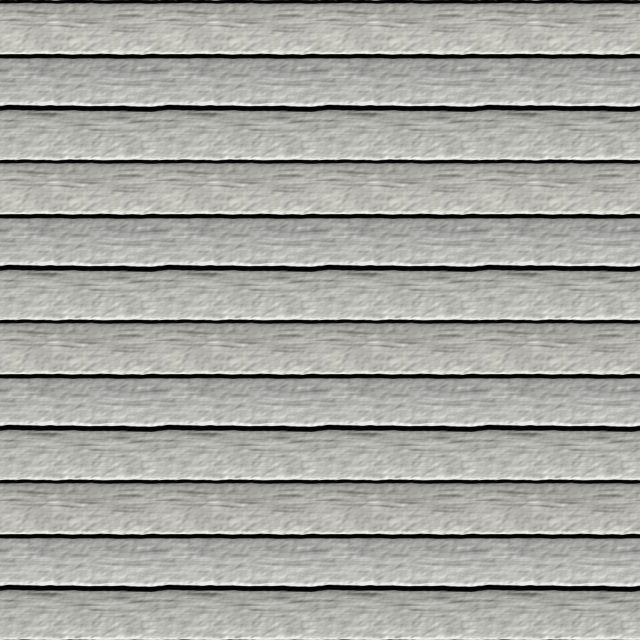
Give the GLSL for this texture, as a three.js fragment shader.

```glsl
varying vec2 vUv;

const float TAU = 6.2831853;
const float TILES = 4.0;             // repeats of the grain, across and up
const float BOARDS = 12.0;           // boards up the canvas
const float BOARD_SHIFT = 0.04;      // gap position, in board heights
const float GAP_HALF = 0.039;        // half width of a gap, in board heights
const float GAP_SOFT = 0.016;
const float LIP_WIDTH = 0.045;       // bright lower edge of a board
const float LIP_LEVEL = 0.94;
const float TOP_LEVEL = 0.66;
const float BOTTOM_LEVEL = 0.755;
const float GRAIN_DEPTH = 0.12;
const float STREAK_DEPTH = 0.23;
const float SCRATCH_DEPTH = 0.12;
const vec3 WARM_TINT = vec3(1.005, 1.0, 0.962);
const vec3 COOL_TINT = vec3(0.992, 1.0, 0.985);
const vec3 GAP_COLOR = vec3(0.012, 0.016, 0.012);

vec3 hash3(vec2 cell) {
  vec3 h = vec3(dot(cell, vec2(127.1, 311.7)),
                dot(cell, vec2(269.5, 183.3)),
                dot(cell, vec2(419.2, 371.9)));
  return fract(sin(h) * 43758.55);
}

// Signed cellular noise: one soft spot per cell, wrapped at the period
float flecks(vec2 p, vec2 period) {
  vec2 cell = floor(p);
  float sum = 0.0;
  for (int j = -1; j <= 1; j++) {
    for (int i = -1; i <= 1; i++) {
      vec2 c = cell + vec2(float(i), float(j));
      vec3 h = hash3(mod(c, period));
      vec2 away = p - c - h.xy;
      float spot = max(1.0 - dot(away, away), 0.0);
      sum += (2.0 * h.z - 1.0) * spot * spot * spot;
    }
  }
  return sum;
}

float grainLayer(vec2 p, vec2 cells) {
  return flecks(p * cells, cells);
}

// Strokes rising to the right; whole-number axes keep the wrap
float scratchLayer(vec2 p, vec2 cells) {
  vec2 axes = vec2(2.0 * p.x + p.y, 2.0 * p.y - p.x);
  return flecks(axes * cells, cells);
}

// Gap centre relative to its row: a rounded sawtooth plus small ripples
float gapOffset(float kind, float x) {
  float saw = 0.0;
  for (int n = 1; n <= 5; n++) {
    saw += sin(TAU * float(n) * x) / float(n);
  }
  float slant = kind < 0.5 ? 0.009 : 0.002;
  float ripple = sin(TAU * (3.0 * x + 0.37 * kind))
               + 0.7 * sin(TAU * (7.0 * x + 0.61 * kind));
  float level = abs(kind - 1.0) < 0.5 ? -0.015 : 0.01;
  return level + slant * saw + 0.004 * ripple;
}

void main() {
  vec2 p = vUv * TILES;
  float y = vUv.y * BOARDS + BOARD_SHIFT;

  // Nearest gap and the board it bounds
  float gap = floor(y + 0.5);
  float gapKind = mod(gap - 1.0, 3.0);
  float d = y - gap - gapOffset(gapKind, p.x);
  float row = mod(d > 0.0 ? gap : gap - 1.0, BOARDS);
  float kind = mod(row, 3.0);
  float t = d > 0.0 ? d : 1.0 + d;

  // Long grain, gently bent, and short diagonal scratches
  vec2 bent = p;
  bent.y += 0.005 * sin(TAU * (p.x + 3.0 * p.y))
          + 0.003 * sin(TAU * (3.0 * p.x - 4.0 * p.y));
  float coarse = grainLayer(bent, vec2(4.0, 42.0));
  float fine = grainLayer(bent + 0.31, vec2(7.0, 84.0));
  float streak = grainLayer(bent + 0.57, vec2(5.0, 66.0));
  float scratch = scratchLayer(p, vec2(8.0, 30.0));
  float speck = scratchLayer(p.yx + 0.43, vec2(14.0, 24.0));

  // Board face: lighter below, with a band of dark streaks
  float bandCentre = kind < 0.5 ? 0.74 : (kind < 1.5 ? 0.54 : 0.64);
  float bandOffset = (t - bandCentre) / 0.24;
  float band = exp(-bandOffset * bandOffset);
  float tone = mix(BOTTOM_LEVEL, TOP_LEVEL, smoothstep(0.05, 0.9, t));
  tone += GRAIN_DEPTH * (0.45 * coarse + 0.7 * fine) * (0.5 + 0.5 * band);
  tone -= band * (STREAK_DEPTH * max(streak + 0.3 * fine, 0.0) - 0.015);
  tone += SCRATCH_DEPTH * (0.6 * scratch + 0.45 * speck) * (1.0 - 0.35 * band);
  tone += 0.012 * sin(row * 2.4);

  // Shade under the gap and bright lip above it
  float halfWidth = GAP_HALF + 0.007 * (1.0 - gapKind) + 0.006 * scratch;
  float edge = abs(d) - halfWidth;
  float shade = d < 0.0 ? exp(-max(edge, 0.0) / 0.04) : 0.0;
  tone *= 1.0 - 0.24 * shade;
  float lipEdge = LIP_WIDTH + 0.025 * scratch + 0.015 * fine;
  float lip = 1.0 - smoothstep(lipEdge - 0.02, lipEdge + 0.035, edge);
  lip *= step(0.0, d);
  tone = mix(tone, LIP_LEVEL + 0.06 * speck, 0.88 * lip);

  vec3 tint = mix(COOL_TINT, WARM_TINT, kind < 1.5 ? 0.4 * (1.0 - kind) + 0.2 : 1.0);
  vec3 color = clamp(tone, 0.0, 1.0) * tint;
  color = mix(GAP_COLOR, color, smoothstep(-GAP_SOFT, GAP_SOFT, edge));
  gl_FragColor = vec4(color, 1.0);
}
```
